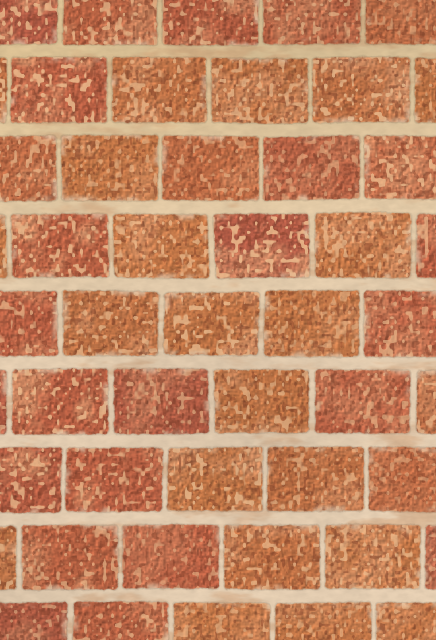
Reproduce this texture procedurally as a WebGL 2 fragment shader.

```glsl
#version 300 es
precision highp float;

uniform vec2 u_resolution;
out vec4 fragColor;

const vec2 PITCH = vec2(0.1576, 0.1215);
const vec2 BRICK_HALF = vec2(0.0743, 0.0499);
const float FIRST_JOINT = 0.0143;
const float TOP_ROW_PHASE = 0.336;

const vec3 RED_CLAY = vec3(0.71, 0.37, 0.26);
const vec3 ORANGE_CLAY = vec3(0.74, 0.45, 0.27);
const vec3 PALE_CLAY = vec3(0.83, 0.58, 0.42);
const vec3 PURPLE_CLAY = vec3(0.62, 0.31, 0.27);
const vec3 FLECK = vec3(0.92, 0.73, 0.55);
const vec3 PIT = vec3(0.46, 0.22, 0.14);
const vec3 MORTAR = vec3(0.89, 0.80, 0.69);
const vec3 WARM_MORTAR = vec3(0.84, 0.73, 0.53);
const vec3 STAIN = vec3(0.78, 0.58, 0.42);

float hash(vec2 p) {
    vec3 q = fract(p.xyx * 0.1031);
    q += dot(q, q.yzx + 33.33);
    return fract((q.x + q.y) * q.z);
}

float noise(vec2 p) {
    vec2 i = floor(p), f = fract(p);
    f = f * f * (3.0 - 2.0 * f);
    float low = mix(hash(i), hash(i + vec2(1, 0)), f.x);
    float high = mix(hash(i + vec2(0, 1)), hash(i + vec2(1, 1)), f.x);
    return mix(low, high, f.y);
}

float fbm(vec2 p) {
    float sum = 0.0, gain = 0.5;
    for (int i = 0; i < 4; i++) {
        sum += gain * noise(p);
        p = mat2(1.6, 1.2, -1.2, 1.6) * p + 17.0;
        gain *= 0.5;
    }
    return sum;
}

float roundBox(vec2 p, vec2 halfSize, float radius) {
    vec2 q = abs(p) - halfSize + radius;
    return length(max(q, 0.0)) + min(max(q.x, q.y), 0.0) - radius;
}

// Height of the coarse split face
float grain(vec2 p) {
    return 0.6 * noise(p * vec2(190.0, 150.0)) + 0.4 * noise(p * 330.0 + 9.0);
}

// Brick id in xy, position from the brick centre in zw
vec4 runningBond(vec2 p) {
    float v = (1.0 - p.y) / PITCH.y + TOP_ROW_PHASE;
    float row = floor(v);
    float offset = FIRST_JOINT + 0.5 * PITCH.x * mod(row + 1.0, 2.0);
    offset += 0.017 * smoothstep(5.0, 7.0, row) + 0.003 * (hash(vec2(row, 4.0)) - 0.5);
    float u = (p.x - offset) / PITCH.x;
    return vec4(floor(u), row, (fract(u) - 0.5) * PITCH.x, (0.5 - fract(v)) * PITCH.y);
}

vec3 brickColor(vec2 p, vec2 id, float edge) {
    float tone = hash(id + 21.0);
    vec3 color = mix(RED_CLAY, ORANGE_CLAY, smoothstep(0.35, 0.8, tone));
    color = mix(color, PURPLE_CLAY, 0.5 * smoothstep(0.6, 0.95, hash(id + 57.0)) * (1.0 - tone));

    // Weathered patches, stronger on some bricks
    float wear = hash(id + 83.0);
    float patches = smoothstep(0.35, 0.7, fbm(p * 22.0 + id * 3.0));
    color = mix(color, PALE_CLAY, patches * mix(0.2, 0.75, wear));

    // Relief lit from the upper left, then pits and pale flecks
    float relief = grain(p) - grain(p + vec2(-0.0028, 0.0028));
    color *= 1.0 + 0.42 * relief;
    float pits = smoothstep(0.62, 0.85, noise(p * vec2(210.0, 170.0) + 41.0));
    color = mix(color, PIT, 0.42 * pits);
    float flecks = smoothstep(0.64, 0.84, noise(p * vec2(165.0, 135.0) + 73.0));
    color = mix(color, FLECK, flecks * mix(0.45, 0.85, wear));

    // Lime bloom creeping in from the joints
    float bloom = smoothstep(-0.012, 0.0, edge) * smoothstep(0.5, 0.72, fbm(p * 38.0 + 5.0));
    return mix(color, MORTAR, 0.65 * bloom);
}

vec3 mortarColor(vec2 p, float edge) {
    float warmth = smoothstep(0.35, 1.0, p.y) * mix(1.0, 0.7, p.x);
    vec3 color = mix(MORTAR, WARM_MORTAR, 0.75 * warmth);
    float stains = smoothstep(0.5, 0.72, fbm(p * vec2(14.0, 45.0) + 31.0));
    color = mix(color, STAIN, 0.4 * stains);
    color *= 0.95 + 0.1 * fbm(p * vec2(70.0, 130.0));
    return color * (1.0 - 0.12 * smoothstep(0.0035, 0.0, edge));
}

void main() {
    vec2 p = gl_FragCoord.xy / u_resolution.y;
    float pixel = 1.0 / u_resolution.y;

    // Slightly wavering courses with crumbled brick edges
    vec2 waver = 0.004 * (vec2(noise(p * 9.0), noise(p * 7.0 + 50.0)) - 0.5);
    vec4 brick = runningBond(p + waver);
    vec2 sizeJitter = 0.002 * (vec2(hash(brick.xy), hash(brick.xy + 11.0)) - 0.5);
    float edge = roundBox(brick.zw, BRICK_HALF + sizeJitter, 0.005);
    edge += 0.0042 * (fbm(p * 130.0) - 0.47);

    float mask = smoothstep(pixel, -pixel, edge);
    vec3 color = mix(mortarColor(p, edge), brickColor(p, brick.xy, edge), mask);

    // Broad uneven daylight
    color *= 0.98 + 0.1 * (fbm(p * 3.0) - 0.4);
    fragColor = vec4(color, 1.0);
}
```
